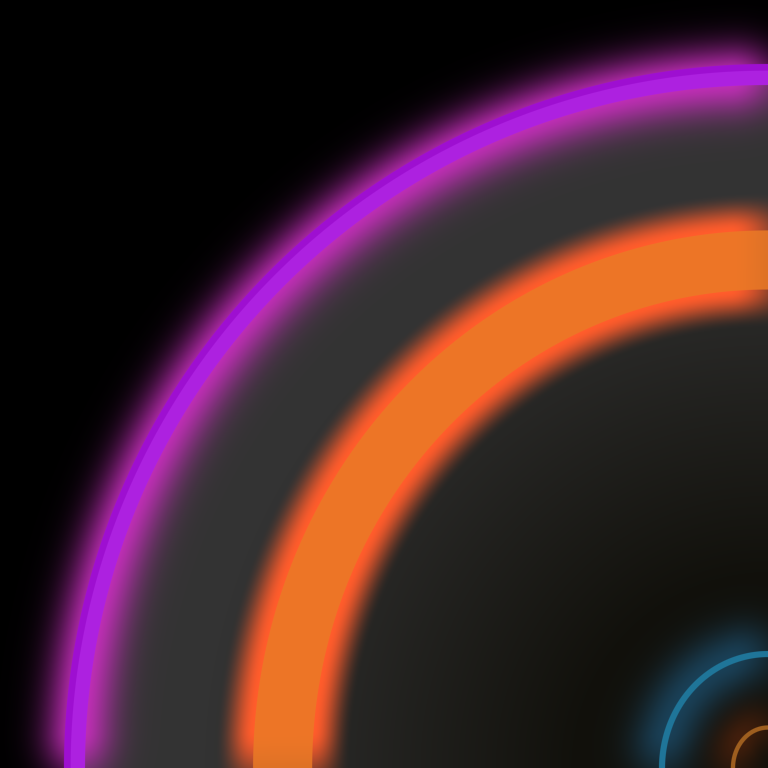
Reproduce this background procedurally as a WebGL 1 fragment shader.

```glsl
precision highp float;

uniform vec2 u_resolution;

// Radii are measured from the lower right corner, in canvas units
const float DISC_RADIUS = 0.908;
const float SHADE_START = 0.25;
const float SHADE_END = 0.74;
const vec3 DISC_CORE = vec3(0.066, 0.063, 0.043);
const vec3 DISC_RIM = vec3(0.2);

const float PURPLE_RADIUS = 0.903;
const float PURPLE_HALF_WIDTH = 0.0137;
const float PURPLE_GLOW_RADIUS = 0.898;
const float PURPLE_GLOW_SPREAD = 0.0313;
const vec3 PURPLE_INNER = vec3(0.68, 0.13, 0.88);
const vec3 PURPLE_OUTER = vec3(0.62, 0.06, 0.82);
const vec3 MAGENTA_GLOW = vec3(0.76, 0.18, 0.72);

const vec2 ORANGE_RADII = vec2(0.632, 0.6615);
const float ORANGE_HALF_WIDTH = 0.0385;
const float ORANGE_GLOW_REACH = 0.050;
const float ORANGE_OPACITY = 0.85;
const vec3 ORANGE_BAND = vec3(0.918, 0.478, 0.147);
const vec3 ORANGE_GLOW = vec3(1.0, 0.36, 0.17);

const vec2 BLUE_RADII = vec2(0.138, 0.1484);
const float BLUE_HALF_WIDTH = 0.004;
const float BLUE_GLOW_SPREAD = 0.03;
const vec3 BLUE_LINE = vec3(0.12, 0.46, 0.60);
const vec3 BLUE_GLOW = vec3(0.10, 0.25, 0.34);

const vec2 AMBER_RADII = vec2(0.0456, 0.0527);
const float AMBER_HALF_WIDTH = 0.0028;
const float AMBER_GLOW_SPREAD = 0.022;
const vec3 AMBER_LINE = vec3(0.62, 0.37, 0.12);
const vec3 AMBER_GLOW = vec3(0.27, 0.12, 0.045);

const float END_FADE = 0.05;

// Approximate signed distance to an axis-aligned ellipse
float ellipseDistance(vec2 p, vec2 radii) {
    float k = length(p / radii);
    return k * (k - 1.0) / max(length(p / (radii * radii)), 0.0001);
}

float inside(float d, float pixel) {
    return 1.0 - smoothstep(-0.5 * pixel, 0.5 * pixel, d);
}

float band(float d, float halfWidth, float pixel) {
    return inside(abs(d) - halfWidth, pixel);
}

float softGlow(float d, float spread) {
    float x = d / spread;
    return exp(-0.5 * x * x);
}

void main() {
    float side = min(u_resolution.x, u_resolution.y);
    float pixel = 1.5 / side;
    vec2 p = vec2(u_resolution.x - gl_FragCoord.x, gl_FragCoord.y) / side;
    float r = length(p);

    // Glows dim where the arcs end at the canvas borders
    float ends = smoothstep(-END_FADE, END_FADE, min(p.x, p.y));

    // Shaded disc on black
    float disc = inside(r - DISC_RADIUS, pixel);
    float shade = clamp((r - SHADE_START) / (SHADE_END - SHADE_START), 0.0, 1.0);
    vec3 color = mix(DISC_CORE, DISC_RIM, shade) * disc;

    // Purple rim, darker beyond the disc
    float magenta = softGlow(r - PURPLE_GLOW_RADIUS, PURPLE_GLOW_SPREAD);
    color = mix(color, MAGENTA_GLOW, magenta * ends);
    float purple = band(r - PURPLE_RADIUS, PURPLE_HALF_WIDTH, pixel);
    color = mix(color, mix(PURPLE_OUTER, PURPLE_INNER, disc), purple);

    // Wide orange band with a hot edge
    float orange = ellipseDistance(p, ORANGE_RADII);
    float heat = 1.0 - smoothstep(0.0, ORANGE_GLOW_REACH, abs(orange) - ORANGE_HALF_WIDTH);
    color = mix(color, ORANGE_GLOW, heat * ends);
    color = mix(color, ORANGE_BAND, ORANGE_OPACITY * band(orange, ORANGE_HALF_WIDTH, pixel));

    // Thin blue ring
    float blue = ellipseDistance(p, BLUE_RADII);
    color = mix(color, BLUE_GLOW, softGlow(blue, BLUE_GLOW_SPREAD) * ends);
    color = mix(color, BLUE_LINE, band(blue, BLUE_HALF_WIDTH, pixel));

    // Small amber ring
    float amber = ellipseDistance(p, AMBER_RADII);
    color = mix(color, AMBER_GLOW, softGlow(amber, AMBER_GLOW_SPREAD) * ends);
    color = mix(color, AMBER_LINE, band(amber, AMBER_HALF_WIDTH, pixel));

    gl_FragColor = vec4(color, 1.0);
}
```
